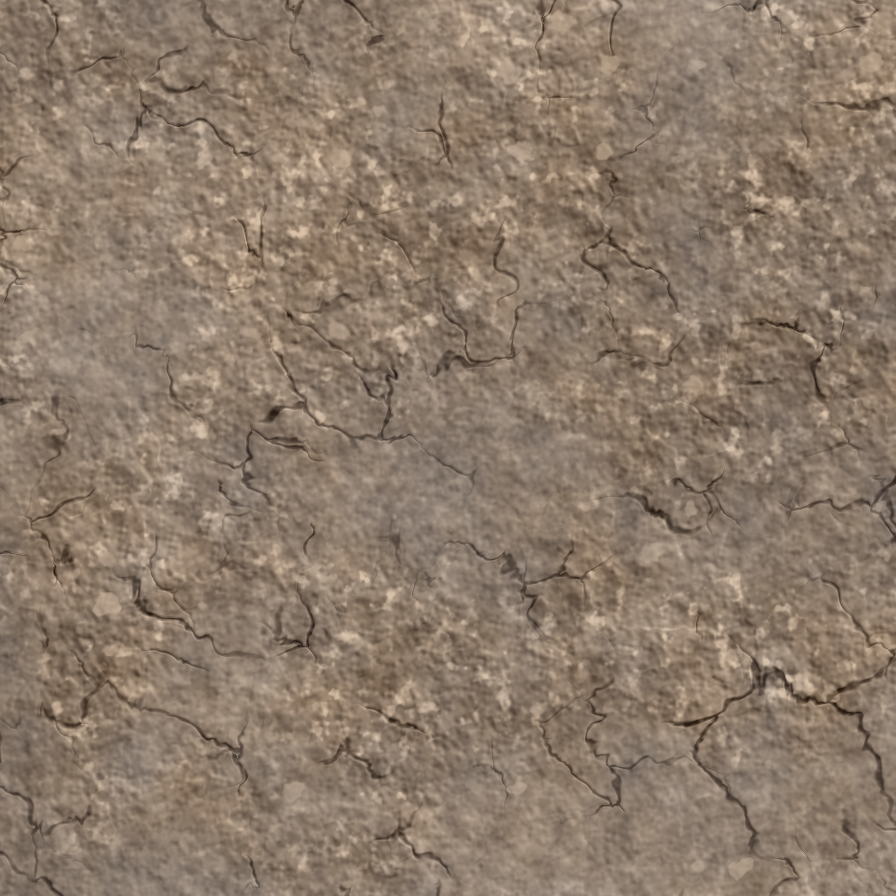
Reproduce this texture procedurally as a Shadertoy shader.

```glsl
// Weathered brown rock: a flaky, gritty height field lit from the upper right,
// split by a few jagged cracks along warped Voronoi borders, then covered with
// mottling, pale flecks, small embedded pebbles and fine grain.

const vec3 DARK_EARTH = vec3(0.38, 0.32, 0.27);
const vec3 PALE_STONE = vec3(0.76, 0.68, 0.60);
const vec3 OCHRE_SHIFT = vec3(0.020, 0.002, -0.020);
const vec2 LIGHT_DIR = vec2(0.62, 0.78);
const mat2 OCTAVE_TURN = mat2(0.8, 0.6, -0.6, 0.8);
// Stretches crack cells along the falling diagonal
const mat2 CELL_STRETCH = mat2(1.0, 0.16, 0.16, 1.0);

vec2 hash2(vec2 p) {
    vec3 q = fract(vec3(p.xyx) * vec3(0.1031, 0.1030, 0.0973));
    q += dot(q, q.yzx + 33.33);
    return fract((q.xx + q.yz) * q.zy);
}

float valueNoise(vec2 p) {
    vec2 cell = floor(p);
    vec2 f = fract(p);
    f = f * f * (3.0 - 2.0 * f);
    float low = mix(hash2(cell).x, hash2(cell + vec2(1, 0)).x, f.x);
    float high = mix(hash2(cell + vec2(0, 1)).x, hash2(cell + vec2(1, 1)).x, f.x);
    return mix(low, high, f.y);
}

// Layered noise, normalised to 0..1
float fbm(vec2 p, int octaves, float gain) {
    float sum = 0.0, total = 0.0, amplitude = 1.0;
    for (int i = 0; i < octaves; i++) {
        sum += amplitude * valueNoise(p);
        total += amplitude;
        amplitude *= gain;
        p = OCTAVE_TURN * p * 2.03 + 17.3;
    }
    return sum / total;
}

vec2 warp(vec2 p, float frequency, float amount) {
    vec2 offset = vec2(fbm(p * frequency + 3.1, 3, 0.6),
                       fbm(p * frequency + 41.7, 3, 0.6));
    return p + amount * (offset - 0.5);
}

// Distance to the border between the two nearest Voronoi cells
float cellBorder(vec2 p) {
    vec2 cell = floor(p);
    vec2 nearest = vec2(9.0), second = vec2(9.0);
    for (int y = -1; y <= 1; y++) {
        for (int x = -1; x <= 1; x++) {
            vec2 id = cell + vec2(x, y);
            vec2 toSite = id + hash2(id) - p;
            float d = dot(toSite, toSite);
            if (d < dot(nearest, nearest)) {
                second = nearest;
                nearest = toSite;
            } else if (d < dot(second, second)) {
                second = toSite;
            }
        }
    }
    float gap = max(length(second - nearest), 0.001);
    return (dot(second, second) - dot(nearest, nearest)) / (2.0 * gap);
}

// Crack strength; the noise mask breaks the network into short fragments
float cracks(vec2 p, float scale, float width, float seed) {
    float open = smoothstep(0.48, 0.76, fbm(p * scale * 1.5 + seed, 2, 0.5));
    float dist = cellBorder(CELL_STRETCH * p * scale + seed) / scale;
    float halfWidth = width * (0.3 + 0.7 * open);
    return open * (1.0 - smoothstep(0.2 * halfWidth, halfWidth + 0.0012, dist));
}

float allCracks(vec2 p) {
    vec2 q = warp(warp(p, 12.0, 0.075), 48.0, 0.022);
    return max(cracks(q, 5.5, 0.0042, 15.2), 0.85 * cracks(q, 11.0, 0.0030, 53.8));
}

// Gritty relief with broken ledges where layers have flaked off
float surfaceHeight(vec2 p) {
    float grit = fbm(p * 11.0, 5, 0.72);
    float ledge = smoothstep(0.47, 0.53, fbm(p * 15.0 + 29.0, 4, 0.62));
    return grit + 0.055 * ledge - 0.075 * allCracks(p);
}

// Sparse rounded stones with ragged outlines
float pebbles(vec2 p, float scale) {
    vec2 q = warp(p, 60.0, 0.016) * scale;
    vec2 id = floor(q);
    vec2 pick = hash2(id + 71.0);
    vec2 center = 0.35 + 0.3 * hash2(id + 13.0);
    float radius = mix(0.13, 0.27, pick.y);
    float dist = length((fract(q) - center) * vec2(0.9, 1.1));
    return step(0.92, pick.x) * (1.0 - smoothstep(radius - 0.05, radius + 0.04, dist));
}

void mainImage(out vec4 fragColor, in vec2 fragCoord) {
    vec2 p = fragCoord / iResolution.y;

    // Directional relief, stronger in rough regions
    float rough = smoothstep(0.32, 0.68, fbm(p * 6.0 + 8.4, 3, 0.6));
    vec2 probe = LIGHT_DIR * 0.0019;
    float slope = surfaceHeight(p - probe) - surfaceHeight(p + probe);
    float tone = 0.42 + 3.4 * slope * mix(0.65, 1.25, rough);

    // Broad stains, mottling and grain
    tone += 0.42 * (fbm(p * 4.0 + 60.0, 3, 0.5) - 0.5);
    tone += 0.50 * (fbm(p * 30.0 + 31.0, 3, 0.75) - 0.5);
    tone += 0.38 * (fbm(p * 125.0 + 12.0, 2, 0.7) - 0.5);

    // Pale flecks, stones and dark crack floors
    float flecks = smoothstep(0.58, 0.82, fbm(p * 62.0 + 90.0, 3, 0.6));
    tone += 0.55 * flecks * mix(0.2, 1.0, rough);
    tone = mix(tone, 0.90 + 0.8 * slope, 0.7 * pebbles(p, 20.0));
    tone -= 0.65 * allCracks(p);

    vec3 color = mix(DARK_EARTH, PALE_STONE, clamp(tone, -0.6, 1.2));
    float ochre = fbm(p * 14.0 + 77.0, 3, 0.6) - 0.5 + 0.3 * (rough - 0.5);
    color += OCHRE_SHIFT * clamp(2.0 * ochre, -0.8, 1.0);
    fragColor = vec4(color, 1.0);
}
```
